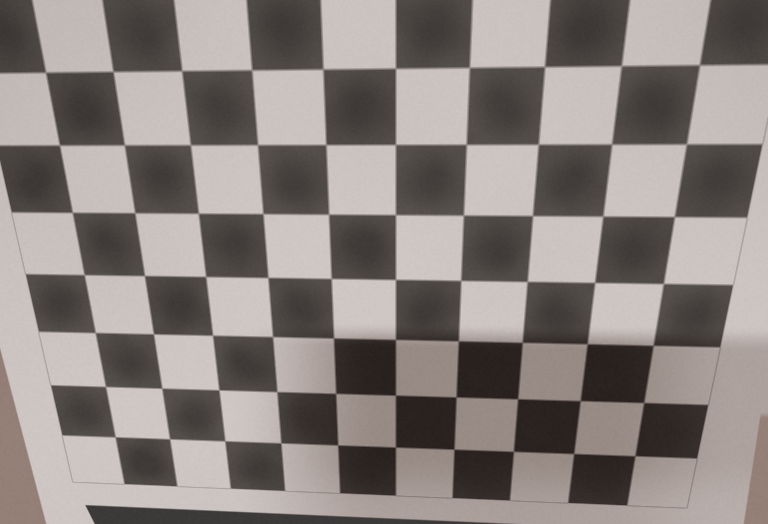
A Shadertoy shader for this pattern:

```glsl
// A printed checkerboard of 11 x 8 cells on a sheet of paper, seen in perspective.
// A homography takes the canvas back to board cells; sine waves give the checks,
// then uneven ink, a soft shadow, the desk at the sides and paper grain are added.

#define PAPER_LIT vec3(0.79, 0.76, 0.75)
#define PAPER_SHADE vec3(0.58, 0.53, 0.51)
#define INK_EDGE vec3(0.34, 0.32, 0.30)
#define INK_CORE vec3(0.26, 0.24, 0.23)
#define INK_SHADE vec3(0.16, 0.13, 0.12)
#define DESK vec3(0.57, 0.49, 0.46)
#define STRIP vec3(0.23, 0.22, 0.22)
#define BOARD_MIN vec2(-6.0, -4.0)
#define BOARD_MAX vec2(5.0, 4.0)
#define EDGE_BLUR 0.02
#define GRAIN 0.018

const float PI = 3.14159265;

float hash(vec2 p) {
    vec3 q = fract(vec3(p.xyx) * 0.1031);
    q += dot(q, q.yzx + 33.33);
    return fract((q.x + q.y) * q.z);
}

float noise(vec2 p) {
    vec2 i = floor(p), f = fract(p);
    f = f * f * (3.0 - 2.0 * f);
    return mix(mix(hash(i), hash(i + vec2(1, 0)), f.x),
               mix(hash(i + vec2(0, 1)), hash(i + vec2(1, 1)), f.x), f.y);
}

// Canvas position (y down) to board cells, by inverting board-to-canvas.
vec2 boardCoord(vec2 p) {
    mat3 view = mat3(0.12346, -0.00247, -0.00816,
                     0.00087, 0.13935, 0.0383,
                     0.0228, 0.5342, 1.0);
    vec3 h = inverse(view) * vec3(p, 1.0);
    return h.xy / h.z;
}

// Ink coverage: the sign of two sine waves multiplied, cut to the board.
float checker(vec2 cell) {
    vec2 w = max(fwidth(cell), vec2(EDGE_BLUR));
    vec2 wave = clamp(sin(PI * cell) / (PI * w), -1.0, 1.0);
    vec2 inside = smoothstep(-w, w, cell - BOARD_MIN)
                * smoothstep(-w, w, BOARD_MAX - cell);
    return (0.5 + 0.5 * wave.x * wave.y) * inside.x * inside.y;
}

// Soft shadow over the lower right, weaker toward the sheet's margins.
float shadowAmount(vec2 p) {
    float top = 0.635 + 0.01 * p.x;
    float s = smoothstep(top - 0.02, top + 0.03, p.y) * smoothstep(-0.3, 0.0, p.x);
    s *= 1.0 - 0.4 * smoothstep(0.42, 0.68, p.x);
    return s * (1.0 - 0.35 * smoothstep(0.86, 0.98, p.y));
}

// Ink is darker at the middle of each cell and differs a little between cells.
vec3 inkColor(vec2 cell, float shadow) {
    vec2 c = fract(cell) - 0.5;
    float core = 1.0 - smoothstep(0.05, 0.6, length(c));
    float wear = 0.25 * (hash(floor(cell) + 40.0) - 0.5)
               + 0.3 * (noise(cell * 3.0 + 60.0) - 0.5);
    vec3 lit = mix(INK_EDGE, INK_CORE, clamp(0.3 + 0.8 * core + wear, 0.0, 1.2));
    return mix(lit, INK_SHADE + 0.02 * wear, shadow);
}

void mainImage(out vec4 fragColor, in vec2 fragCoord) {
    vec2 p = vec2(fragCoord.x - 0.5 * iResolution.x, iResolution.y - fragCoord.y)
           / iResolution.y;
    float px = max(1.0 / iResolution.y, 0.002);
    vec2 cell = boardCoord(p);
    float shadow = shadowAmount(p);

    // Paper and printed checks
    vec3 paper = mix(PAPER_LIT, PAPER_SHADE, shadow);
    paper *= 1.0 + 0.03 * (noise(p * 4.0 + 20.0) - 0.5);
    vec3 col = mix(paper, inkColor(cell, shadow), checker(cell));

    // Desk past the slanted left and right edges of the sheet
    float left = -0.730 + 0.263 * (p.y - 0.675);
    float right = 0.719 - 0.154 * (p.y - 0.789);
    float desk = smoothstep(px, -px, p.x - left);
    desk = max(desk, smoothstep(-px, px, p.x - right) * smoothstep(0.785, 0.8, p.y));
    col = mix(col, DESK, desk);

    // Dark strip below the board
    float stripTop = 0.964 + 0.044 * (p.x + 0.57);
    float stripLeft = -0.57 + 0.5 * (p.y - 0.964);
    float strip = smoothstep(-px, px, p.y - stripTop)
                * smoothstep(-px, px, p.x - stripLeft);
    col = mix(col, STRIP, strip);

    // Falloff toward the upper corners, then fine grain
    vec2 v = p - vec2(0.05, 0.48);
    col *= 1.02 - 0.09 * dot(v, v) * smoothstep(0.9, 0.2, p.y);
    col += GRAIN * (noise(p * 350.0 + 300.0) - 0.5);
    fragColor = vec4(clamp(col, 0.0, 1.0), 1.0);
}
```
